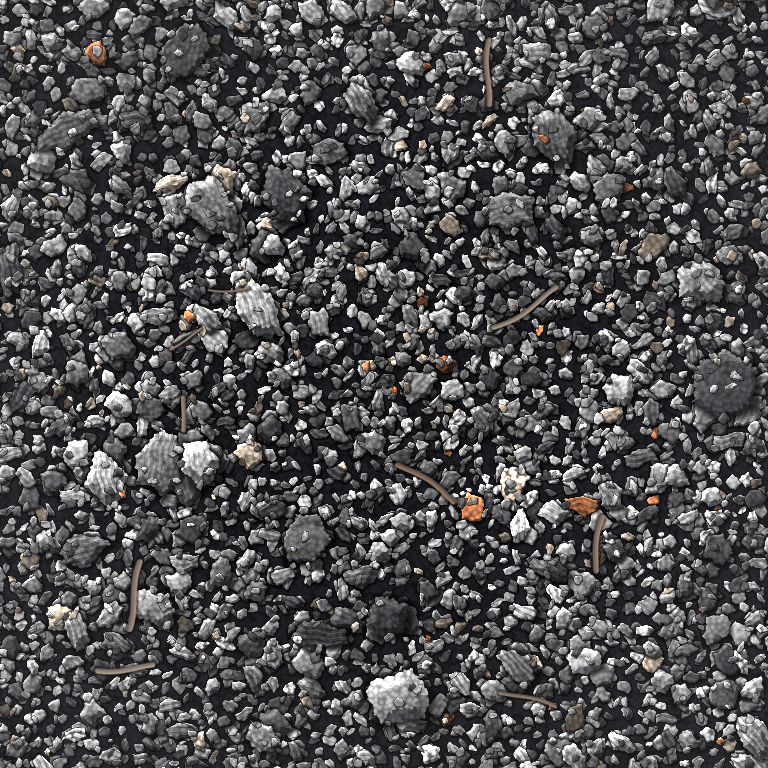
Give the GLSL for this texture, as a WebGL 2 fragment shader.

```glsl
#version 300 es
precision highp float;
// A bed of broken charcoal: layers of angular chips painted over one another,
// each a random convex polygon with bevelled facets, wood grain and a contact
// shadow, roughened by cellular noise and strewn with a few twigs.

#define SOFTNESS 0.0012      // edge blur, in canvas units
#define LIGHT_DIR vec2(-0.5, 0.866)
#define TONE_LOW 0.23
#define TONE_HIGH 0.66
#define ASH_SHARE 0.07       // share of pale chips
#define RUST_SHARE 0.006
#define SHADOW 0.80
#define GRAIN_STEP 0.0075    // spacing of wood grain
#define ROUGHNESS 0.65
#define HAZE 0.17            // flattening towards the borders
#define TWIGS 10

uniform vec2 u_resolution;
out vec4 fragColor;

const float TAU = 6.28318;

vec3 hash3(vec2 p) {
  vec3 q = fract(p.xyx * vec3(0.1031, 0.1030, 0.0973));
  q += dot(q, q.yxz + 33.33);
  return fract((q.xxy + q.yzz) * q.zyx);
}

mat2 rotation(float angle) {
  float c = cos(angle), s = sin(angle);
  return mat2(c, s, -s, c);
}

// Cellular noise: x is the distance to the nearest point, y its random value.
vec2 cellular(vec2 p) {
  vec2 cell = floor(p), nearest = vec2(9.0, 0.0);
  for (int j = -1; j <= 1; j++)
    for (int i = -1; i <= 1; i++) {
      vec2 id = cell + vec2(i, j);
      vec3 h = hash3(id);
      float d = length(id + h.xy - p);
      if (d < nearest.x) nearest = vec2(d, h.z);
    }
  return nearest;
}

// Irregular hexagon: x is the distance, yz the normal of the nearest side.
vec3 brokenHexagon(vec2 p, float size, vec2 seed) {
  vec3 side = vec3(-9.0, 0.0, 0.0);
  for (int k = 0; k < 6; k++) {
    vec2 r = fract(seed * (float(k) + 1.0) * vec2(7.31, 11.73));
    float angle = (float(k) + 0.7 * (r.x - 0.5)) * TAU / 6.0;
    vec2 n = vec2(cos(angle), sin(angle));
    float d = dot(p, n) - size * mix(0.68, 1.0, r.y);
    if (d > side.x) side = vec3(d, n);
  }
  return side;
}

// Paints one layer of chips, "count" cells across the canvas.
vec3 scatterChips(vec3 color, vec2 uv, float count, float cover, float seed, vec2 rough) {
  vec2 g = uv * count, cell = floor(g);
  float blur = max(SOFTNESS, 1.0 / u_resolution.y) * count;
  for (int j = -1; j <= 1; j++)
    for (int i = -1; i <= 1; i++) {
      vec2 id = cell + vec2(i, j);
      vec3 a = hash3(id + seed), b = hash3(id + seed + 57.3), c = hash3(id + seed + 113.7);
      if (a.z > cover) continue;
      vec2 p = g - id - 0.1 - 0.8 * a.xy;
      mat2 turn = rotation(b.x * TAU);
      vec2 q = turn * p;
      float stretch = mix(1.0, 1.9, c.x);
      vec3 side = brokenHexagon(q * vec2(1.0, stretch), mix(0.36, 0.58, b.y), c.xy);
      float d = side.x + 0.07 * (rough.x - 0.45);

      // Contact shadow, longer on the side away from the light
      float reach = 0.10 + 0.10 * smoothstep(0.3, -0.3, dot(p, LIGHT_DIR));
      color *= 1.0 - SHADOW * smoothstep(reach, 0.0, d);

      // Tone, wood grain, slope and bevel
      float tone = mix(TONE_LOW, TONE_HIGH, b.z);
      bool ash = c.y > 1.0 - ASH_SHARE;
      if (ash) tone = 0.80 - 0.35 * smoothstep(0.45, 0.75, rough.x);
      float wave = q.y / count * TAU / GRAIN_STEP + 1.5 * sin(q.x * 5.0 + b.y * 40.0);
      tone *= 1.0 + 0.24 * c.x * (sin(wave) + 0.5 * sin(wave * 2.3 + 4.0 * q.x));
      tone *= 1.0 + 0.45 * dot(p, LIGHT_DIR);
      float bevel = mix(0.04, 0.24, fract(b.z * 17.0));
      float rim = smoothstep(-bevel, blur - bevel, d);
      tone *= 1.0 + 0.55 * rim * dot(normalize(side.yz * turn), LIGHT_DIR);

      vec3 tint = mix(vec3(0.98, 0.98, 1.06), vec3(1.01, 1.0, 1.0), smoothstep(0.1, 0.5, tone));
      if (c.z > 0.96) tint = vec3(1.10, 1.0, 0.90);
      if (c.z > 1.0 - RUST_SHARE) tint = vec3(1.35, 0.85, 0.58);
      color = mix(color, tone * tint, smoothstep(0.5 * blur, -0.5 * blur, d));
    }
  return color;
}

// Thin bent sticks with a lit upper side.
vec3 scatterTwigs(vec3 color, vec2 uv) {
  for (int k = 0; k < TWIGS; k++) {
    vec3 a = hash3(vec2(k, 7.0)), b = hash3(vec2(k, 31.0));
    vec2 q = rotation(b.x * TAU) * (uv - a.xy);
    float halfLength = mix(0.015, 0.06, b.y), width = mix(0.0015, 0.0042, b.z);
    q.y += 0.004 * sin(q.x * 50.0 + a.z * TAU);
    float d = length(vec2(max(abs(q.x) - halfLength, 0.0), q.y)) - width;
    color *= 1.0 - 0.6 * smoothstep(0.005, 0.0, d);
    vec3 bark = mix(vec3(0.40, 0.30, 0.24), vec3(0.66, 0.62, 0.57), a.z);
    bark *= 1.0 + 0.3 * q.y / width;
    color = mix(color, bark, smoothstep(SOFTNESS, -SOFTNESS, d));
  }
  return color;
}

void main() {
  vec2 uv = gl_FragCoord.xy / u_resolution.y;
  vec2 rough = cellular(uv * 150.0), flake = cellular(uv * 85.0 + 40.0);
  vec2 bent = uv + 0.0012 * sin(uv.yx * 190.0 + 2.0 * sin(uv * 83.0));

  // Fine rubble below, larger lumps above, small splinters on top
  vec3 color = vec3(0.09, 0.09, 0.11);
  color = scatterChips(color, bent, 52.0, 1.00, 11.0, rough);
  color = scatterChips(color, bent, 35.0, 0.60, 223.0, rough);
  color = scatterChips(color, bent, 23.0, 0.36, 431.0, rough);
  color = scatterChips(color, bent, 13.0, 0.13, 647.0, rough);
  color = scatterChips(color, bent, 74.0, 0.28, 859.0, rough);

  // Fractured surface
  color *= 1.0 + ROUGHNESS * (0.45 - rough.x) + 0.40 * (flake.y - 0.45);
  color = scatterTwigs(color, uv);

  // Broad drift of light and haze near the borders
  color *= 1.05 + 0.06 * sin(uv.x * 7.0 + 2.0 * sin(uv.y * 5.0));
  color = mix(color, vec3(0.38, 0.38, 0.39), HAZE * smoothstep(0.2, 0.6, length(uv - 0.5)));
  fragColor = vec4(clamp(color, 0.0, 1.0), 1.0);
}
```
